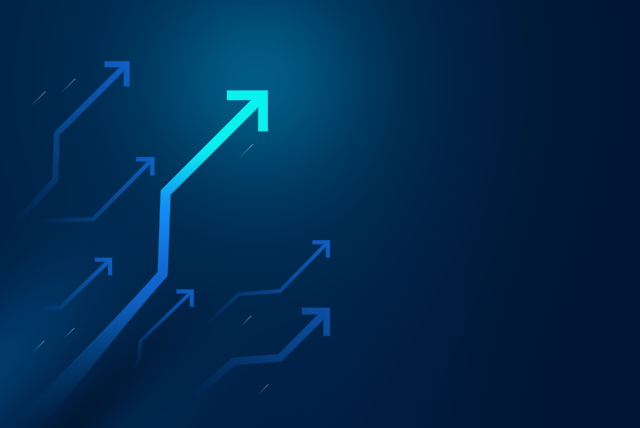
Reproduce this background procedurally as a WebGL 1 fragment shader.

```glsl
precision highp float;
uniform vec2 u_resolution;

const vec3 NAVY = vec3(0.0, 0.115, 0.26);
const vec3 MIDNIGHT = vec3(0.0, 0.08, 0.2);
const vec3 TEAL = vec3(0.0, 0.25, 0.27);
const vec3 OCEAN = vec3(0.0, 0.26, 0.46);
const vec3 ROYAL = vec3(0.07, 0.4, 0.82);
const vec3 AZURE = vec3(0.08, 0.54, 0.95);
const vec3 CYAN = vec3(0.04, 0.95, 0.94);

float hash(float n) {
  return fract(sin(n * 12.9898) * 43758.5453);
}

float segment(vec2 p, vec2 a, vec2 b) {
  vec2 ab = b - a;
  float t = clamp(dot(p - a, ab) / dot(ab, ab), 0.0, 1.0);
  return length(p - a - ab * t);
}

float box(vec2 p, vec2 halfSize) {
  vec2 d = abs(p) - halfSize;
  return length(max(d, 0.0)) + min(max(d.x, d.y), 0.0);
}

float cover(float d, float px) {
  return clamp(0.5 - d / px, 0.0, 1.0);
}

float bell(float x, float center, float width) {
  float t = (x - center) / width;
  return exp(-t * t);
}

// Corner-shaped head on a bent shaft
float arrow(vec2 p, vec2 tip, vec2 bend, vec2 knee, vec2 tail,
            float head, float halfWidth, float px) {
  float bar = head * 0.12;
  vec2 q = p - tip;
  float top = box(q + vec2(head * 0.5, bar), vec2(head * 0.5, bar));
  float side = box(q + vec2(bar, head * 0.5), vec2(bar, head * 0.5));
  float shaft = segment(p, tip - vec2(bar * 1.6), bend);
  shaft = min(shaft, segment(p, bend, knee));
  shaft = min(shaft, segment(p, knee, tail));
  return cover(min(min(top, side), shaft - halfWidth), px);
}

// Opacity rising from tail to tip
float fade(vec2 p, vec2 tail, vec2 tip) {
  vec2 axis = tip - tail;
  return clamp(dot(p - tail, axis) / dot(axis, axis), 0.0, 1.0);
}

float smallArrow(vec2 p, vec2 tip, vec2 bend, vec2 knee, vec2 tail,
                 float head, float halfWidth, float px) {
  return arrow(p, tip, bend, knee, tail, head, halfWidth, px) * fade(p, tail, tip);
}

float streak(vec2 p, vec2 center, float size, float px) {
  vec2 reach = vec2(size);
  float line = cover(segment(p, center - reach, center + reach) - 0.0008, px);
  return line * fade(p, center - reach * 1.2, center + reach);
}

vec3 background(vec2 p) {
  vec3 color = mix(NAVY, MIDNIGHT, smoothstep(0.65, 1.4, p.x));
  float d = length(p - vec2(0.6, 0.81));
  color += TEAL * (0.62 * bell(d, 0.0, 0.23) + 0.34 * bell(d, 0.0, 0.52));
  // Diagonal light shafts from the lower left
  float across = p.x + 1.0 - p.y;
  float along = p.x + p.y;
  float reach = 1.0 - smoothstep(0.1, 0.95, along);
  float light = bell(across, 0.84, 0.17) + 0.35 * bell(across, 1.36, 0.13);
  color = mix(color, OCEAN, 0.75 * light * reach);
  color *= 1.0 - 0.25 * bell(across, 1.17, 0.07) * reach;
  return color;
}

void main() {
  vec2 p = gl_FragCoord.xy / u_resolution.y;
  float px = 1.3 / u_resolution.y;
  vec3 color = background(p);

  // Secondary arrows
  float blue = smallArrow(p, vec2(0.303, 0.857), vec2(0.133, 0.688), vec2(0.129, 0.58), vec2(0.04, 0.482), 0.059, 0.007, px);
  blue = max(blue, smallArrow(p, vec2(0.361, 0.633), vec2(0.218, 0.488), vec2(0.107, 0.484), vec2(0.09, 0.484), 0.043, 0.005, px));
  blue = max(blue, smallArrow(p, vec2(0.262, 0.398), vec2(0.141, 0.281), vec2(0.1, 0.279), vec2(0.08, 0.279), 0.041, 0.005, px));
  blue = max(blue, smallArrow(p, vec2(0.453, 0.324), vec2(0.328, 0.203), vec2(0.324, 0.16), vec2(0.31, 0.13), 0.041, 0.004, px));
  blue = max(blue, smallArrow(p, vec2(0.771, 0.439), vec2(0.654, 0.32), vec2(0.557, 0.312), vec2(0.479, 0.238), 0.041, 0.0045, px));
  blue = max(blue, 0.75 * smallArrow(p, vec2(0.771, 0.281), vec2(0.654, 0.164), vec2(0.547, 0.156), vec2(0.449, 0.072), 0.066, 0.009, px));
  color = mix(color, ROYAL, 0.9 * blue);

  // Main arrow, widening and dissolving downwards
  float halfWidth = 0.012 + 0.014 * (1.0 - smoothstep(0.0, 0.35, p.y));
  float body = arrow(p, vec2(0.626, 0.789), vec2(0.387, 0.55), vec2(0.38, 0.36), vec2(0.05, -0.01), 0.096, halfWidth, px);
  vec3 ink = mix(OCEAN, ROYAL, smoothstep(0.05, 0.38, p.y));
  ink = mix(ink, AZURE, smoothstep(0.34, 0.52, p.y));
  ink = mix(ink, CYAN, smoothstep(0.49, 0.68, p.y));
  color = mix(color, ink, body * smoothstep(-0.03, 0.33, p.y));

  // Paired sparks around a two by two lattice
  float sparks = 0.0;
  for (int i = 0; i < 4; i++) {
    float n = float(i);
    float side = mod(n, 2.0);
    float row = floor(n * 0.5);
    vec2 center = vec2(0.09 + 0.485 * side, mix(0.19 + 0.06 * side, 0.77 - 0.123 * side, row));
    vec2 mate = center + mix(vec2(0.07, 0.03), vec2(0.04, -0.16), side);
    float size = 0.01 + 0.01 * hash(n + 1.0);
    sparks += streak(p, center, size, px);
    sparks += streak(p, mate, size, px) * (1.0 - side * row);
  }
  color += vec3(0.3, 0.45, 0.5) * sparks;

  gl_FragColor = vec4(color, 1.0);
}
```
